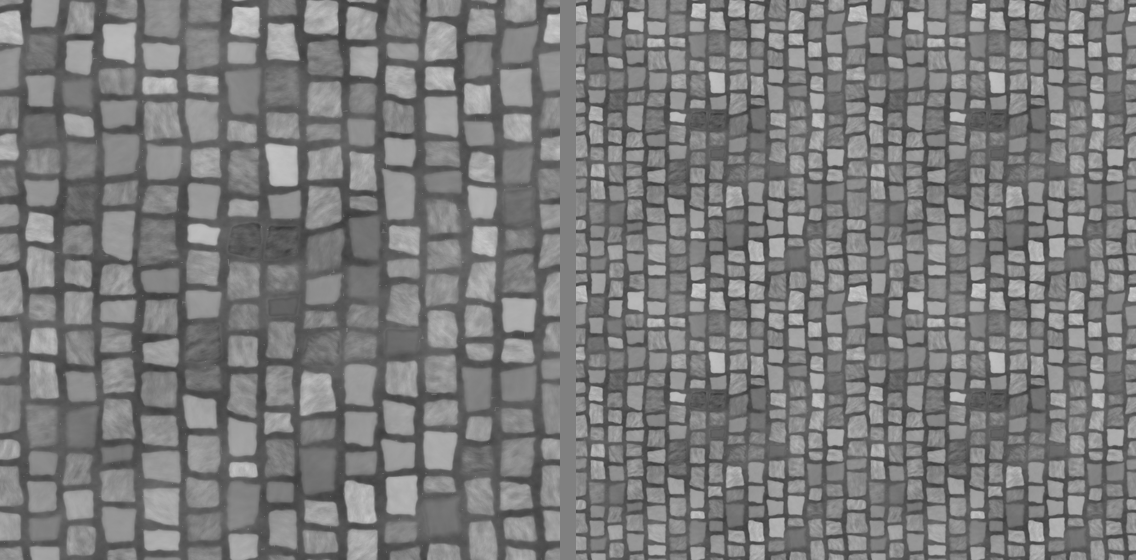
Left, the tile; right, the same tile 2 across and 2 down.
A three.js fragment shader for this texture:

```glsl
#define COLS 14.0
#define ROWS 15.0
#define COL_JITTER 0.16
#define ROW_JITTER 0.52
#define GAP vec2(0.0130, 0.0115)
#define CORNER 0.0060
#define SOFTNESS 0.0024
#define WANDER 0.014
#define ROUGH_EDGE 0.0050
#define STONE_TONE 0.585
#define STONE_SPREAD 0.17
#define MORTAR_TONE 0.335

varying vec2 vUv;

float hash(vec2 p) {
  return fract(sin(dot(p, vec2(127.1, 311.7))) * 43758.5453);
}

// Value noise with n cells across the unit square, wrapping at its edges
float noise(vec2 uv, float n) {
  vec2 p = uv * n;
  vec2 i = floor(p);
  vec2 f = p - i;
  f = f * f * (3.0 - 2.0 * f);
  vec2 a = mod(i, n);
  vec2 b = mod(i + 1.0, n);
  return mix(mix(hash(a), hash(vec2(b.x, a.y)), f.x),
             mix(hash(vec2(a.x, b.y)), hash(b), f.x), f.y);
}

float fbm(vec2 uv, float n) {
  float sum = 0.0;
  float amp = 0.5;
  for (int k = 0; k < 4; k++) {
    sum += amp * noise(uv, n);
    uv += 0.173;
    n *= 2.0;
    amp *= 0.5;
  }
  return sum / 0.9375;
}

vec2 noise2(vec2 uv, float n) {
  return vec2(noise(uv, n), noise(uv + vec2(0.37, 0.61), n)) - 0.5;
}

// Jittered dividing line number j out of count
float divider(float j, float seed, float count, float jitter) {
  return j + jitter * (hash(vec2(mod(j, count), seed)) - 0.5);
}

// Returns the index of the span around t, its start and its end
vec3 span(float t, float seed, float count, float jitter) {
  float j = floor(t);
  if (t < divider(j, seed, count, jitter)) j -= 1.0;
  else if (t >= divider(j + 1.0, seed, count, jitter)) j += 1.0;
  return vec3(j, divider(j, seed, count, jitter), divider(j + 1.0, seed, count, jitter));
}

float roundedBox(vec2 p, vec2 halfSize, float radius) {
  vec2 d = abs(p) - halfSize + radius;
  return length(max(d, 0.0)) + min(max(d.x, d.y), 0.0) - radius;
}

void main() {
  vec2 grid = vec2(COLS, ROWS);
  vec2 warped = vUv + WANDER * noise2(vUv, 7.0) + ROUGH_EDGE * noise2(vUv, 44.0)
              + 0.4 * ROUGH_EDGE * noise2(vUv, 110.0);
  vec2 p = warped * grid + vec2(0.5, 0.0);

  // Columns first, then stones of uneven height within each column
  vec3 column = span(p.x, 71.0, COLS, COL_JITTER);
  float colId = mod(column.x, COLS);
  p.y += hash(vec2(colId, 23.0));
  vec3 row = span(p.y, colId + 5.0, ROWS, ROW_JITTER);
  vec2 id = vec2(colId, mod(row.x, ROWS));
  vec2 start = vec2(column.y, row.y);
  vec2 end = vec2(column.z, row.z);

  vec4 rnd = vec4(hash(id + 31.3), hash(id + 57.9), hash(id + 83.1), hash(id + 109.7));
  vec2 q = (p - 0.5 * (start + end)) / grid;
  vec2 halfSize = 0.5 * ((end - start) / grid - GAP);
  halfSize -= vec2(0.0030, 0.0012) * rnd.xy;
  halfSize = max(halfSize, vec2(0.004));

  // Skewed, tapered outline
  vec2 s = q + vec2(0.0045, 0.0015) * (rnd.zw - 0.5);
  s += s.yx * (rnd.yx - 0.5) * vec2(0.16, 0.18);
  s.x *= 1.0 + (rnd.w - 0.5) * 7.0 * s.y;
  s.y *= 1.0 + (rnd.z - 0.5) * 8.0 * s.x;
  float dist = roundedBox(s, halfSize, min(CORNER, halfSize.y));
  float stoneMask = 1.0 - smoothstep(-SOFTNESS, SOFTNESS, dist);

  // Stone face: own tone, turned streaks and mottling, some faces smooth
  float angle = 6.2832 * rnd.z;
  vec2 turned = vec2(cos(angle) * q.x - sin(angle) * q.y, sin(angle) * q.x + cos(angle) * q.y);
  float streaks = fbm(turned * vec2(1.0, 2.2) + rnd.xy, 48.0) - 0.5;
  float mottle = fbm(vUv + rnd.zw, 90.0) - 0.5;
  float roughness = smoothstep(0.1, 0.6, rnd.w);
  float stone = STONE_TONE + STONE_SPREAD * (rnd.x + hash(id + 7.7) - 1.0);
  stone += 0.11 * smoothstep(0.95, 0.98, rnd.y) - 0.12 * smoothstep(0.07, 0.04, rnd.y);
  stone += mix(0.03, 0.20, roughness) * streaks + mix(0.02, 0.10, roughness) * mottle;
  stone -= 0.045 * smoothstep(-0.008, 0.0, dist);

  // Mortar: cloudy, grainy, darker away from stones, with pale grit
  float mortar = MORTAR_TONE + 0.20 * (fbm(vUv, 14.0) - 0.5);
  mortar += 0.07 * (fbm(vUv + 0.29, 100.0) - 0.5);
  mortar += 0.03 * (1.0 - smoothstep(0.0, 0.006, dist));
  mortar += 0.10 * smoothstep(0.90, 1.0, noise(vUv + 0.71, 170.0));

  // Broad stains over everything
  float stain = 0.14 * (fbm(vUv + 0.43, 5.0) - 0.5);
  float grey = mix(mortar + 0.5 * stain, stone + stain, stoneMask);
  gl_FragColor = vec4(vec3(clamp(grey, 0.0, 1.0)), 1.0);
}
```
